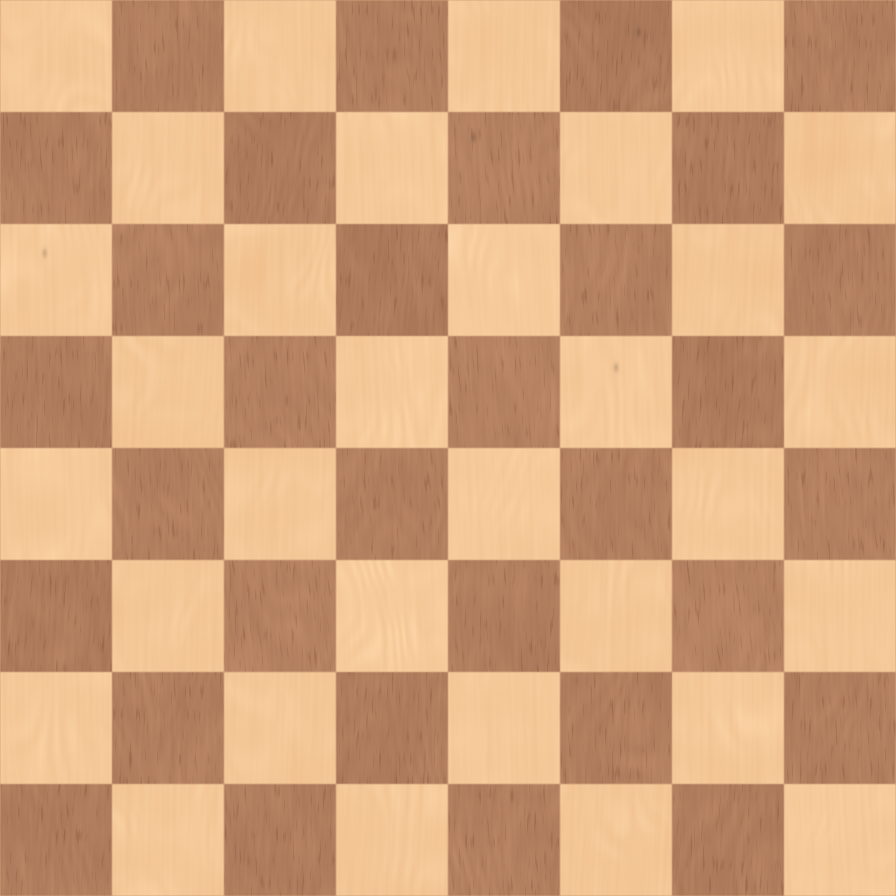
Reproduce this pattern procedurally as a three.js fragment shader.

```glsl
varying vec2 vUv;

vec2 hash2(vec2 p) {
  p = vec2(dot(p, vec2(127.1, 311.7)), dot(p, vec2(269.5, 183.3)));
  return fract(sin(p) * 43758.55);
}

float gradientNoise(vec2 p) {
  vec2 i = floor(p), f = fract(p);
  vec2 u = f * f * f * (f * (f * 6.0 - 15.0) + 10.0);
  vec2 e = vec2(0.0, 1.0);
  float a = dot(hash2(i) * 2.0 - 1.0, f);
  float b = dot(hash2(i + e.yx) * 2.0 - 1.0, f - e.yx);
  float c = dot(hash2(i + e.xy) * 2.0 - 1.0, f - e.xy);
  float d = dot(hash2(i + e.yy) * 2.0 - 1.0, f - e.yy);
  return mix(mix(a, b, u.x), mix(c, d, u.x), u.y);
}

// Growth rings bent along the vertical grain, as contours of a stretched field
float growthRings(vec2 p, float tilt) {
  float level = 5.0 * gradientNoise(p * vec2(1.9, 0.75)) + p.x * (2.0 + 3.0 * tilt);
  level += 0.25 * gradientNoise(p * vec2(6.0, 3.0));
  return sin(6.2832 * level);
}

vec3 darkWood(vec2 p, vec2 seed) {
  float fibre = gradientNoise(p * vec2(32.0, 2.5));
  float pores = smoothstep(0.12, 0.5, gradientNoise(p * vec2(46.0, 5.0)));
  float blotch = gradientNoise(p * vec2(2.5, 1.3));
  float shade = 0.014 * growthRings(p, seed.x) * (0.5 + blotch);
  shade += 0.035 * fibre + 0.035 * blotch - 0.06 * pores + 0.03 * (seed.y - 0.5);
  return vec3(0.695, 0.495, 0.372) + shade * vec3(1.0, 0.95, 0.85);
}

vec3 lightWood(vec2 p, vec2 seed) {
  float fibre = gradientNoise(p * vec2(26.0, 0.9));
  float blotch = gradientNoise(p * vec2(1.4, 2.2));
  float shade = 0.016 * growthRings(p, seed.x) * smoothstep(-0.15, 0.4, blotch);
  shade += 0.025 * fibre + 0.03 * blotch + 0.018 * (seed.y - 0.5);
  return vec3(0.96, 0.785, 0.595) + shade * vec3(0.6, 1.0, 1.25);
}

// Positive in even cells, negative in odd ones, soft across the boundary
vec2 softParity(vec2 p) {
  vec2 toEdge = 0.5 - abs(fract(p) - 0.5);
  vec2 side = 1.0 - 2.0 * mod(floor(p), 2.0);
  return side * clamp(toEdge / 0.008, 0.0, 1.0);
}

void main() {
  vec2 board = vUv * 8.0;
  vec2 cell = floor(board), local = fract(board);
  vec2 seed = hash2(cell + 3.7);
  vec2 grain = local + floor(seed * 40.0) + seed;

  // Slight slant of the grain in each square
  grain.x += (seed.y - 0.5) * 0.12 * local.y;

  vec2 parity = softParity(board);
  float dark = 0.5 + 0.5 * parity.x * parity.y;
  vec3 color = mix(lightWood(grain, seed), darkWood(grain, seed), dark);

  // Small knots in a few squares
  vec2 knotSeed = hash2(cell + 19.3);
  vec2 fromKnot = (local - 0.2 - 0.6 * knotSeed.yx) * vec2(1.5, 0.8);
  float knot = step(0.85, knotSeed.x) * exp(-dot(fromKnot, fromKnot) * 900.0);
  color *= 1.0 - 0.16 * knot;

  gl_FragColor = vec4(color, 1.0);
}
```
